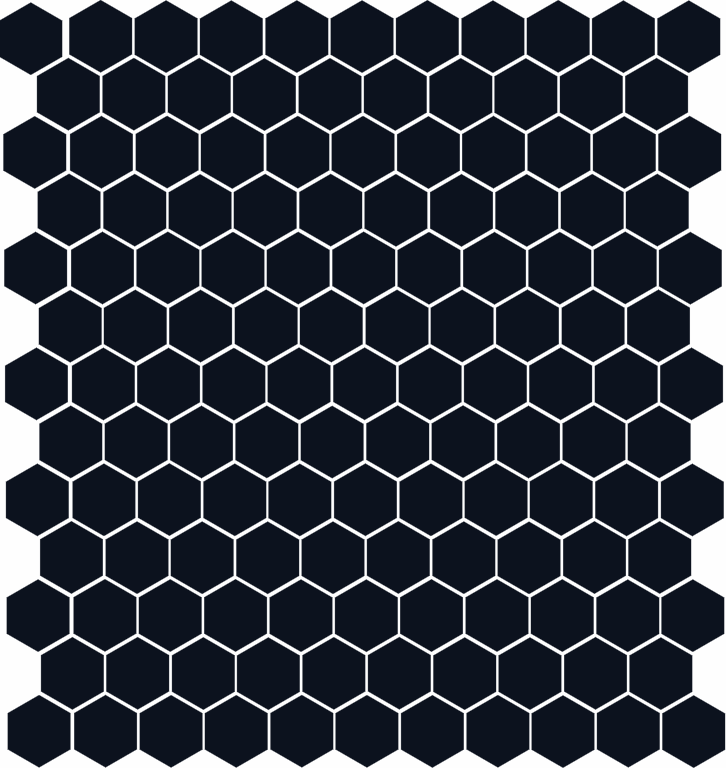
Give the GLSL for this pattern, as a Shadertoy shader.

```glsl
// Lengths are fractions of the canvas height
const float ROWS = 13.0;
const float COLUMNS = 11.0;              // even rows; odd rows hold one fewer
const vec2 PITCH = vec2(0.0851, 0.0754); // spacing of columns and rows
const vec2 FIRST_TILE = vec2(0.0461, 0.0475); // from the upper left corner
const float APOTHEM = 0.0409;
const float ROW_DRIFT = 0.00052;         // sideways creep per row
const float JITTER = 0.0003;
const float EDGE_SHIFT = -0.0017;        // first tile of even rows
const vec2 CORNER_SHIFT = vec2(-0.0040, 0.0026);
const vec3 TILE_COLOR = vec3(0.047, 0.070, 0.118);
const vec3 GROUT_COLOR = vec3(0.995);

float hash(vec2 p) {
    return fract(sin(dot(p, vec2(127.1, 311.7))) * 43758.5453);
}

// Pointy-topped hexagon
float hexDistance(vec2 p, float apothem) {
    p = abs(p);
    return max(p.x, dot(p, vec2(0.5, 0.8660))) - apothem;
}

float rowStart(float row) {
    return FIRST_TILE.x + row * ROW_DRIFT + 0.5 * PITCH.x * mod(row, 2.0);
}

vec2 tileCenter(vec2 cell) {
    vec2 center = vec2(rowStart(cell.y), FIRST_TILE.y) + cell * PITCH;
    center += JITTER * (2.0 * vec2(hash(cell), hash(cell + 37.0)) - 1.0);

    // Loose tiles along the left edge
    if (cell.x == 0.0 && mod(cell.y, 2.0) == 0.0) {
        center.x += EDGE_SHIFT;
        if (cell.y == 0.0) center += CORNER_SHIFT;
    }
    return center;
}

void mainImage(out vec4 fragColor, in vec2 fragCoord) {
    float pixel = 1.0 / iResolution.y;
    vec2 p = vec2(fragCoord.x, iResolution.y - fragCoord.y) * pixel;
    float nearestRow = round((p.y - FIRST_TILE.y) / PITCH.y);
    float d = 1.0;

    // Nearest tile among the neighbouring cells of the finite sheet
    for (int j = -1; j <= 1; j++) {
        float row = nearestRow + float(j);
        if (row < 0.0 || row >= ROWS) continue;
        float lastColumn = COLUMNS - 1.0 - mod(row, 2.0);
        float nearestColumn = round((p.x - rowStart(row)) / PITCH.x);
        for (int i = -1; i <= 1; i++) {
            float column = nearestColumn + float(i);
            if (column < 0.0 || column > lastColumn) continue;
            d = min(d, hexDistance(p - tileCenter(vec2(column, row)), APOTHEM));
        }
    }

    float coverage = clamp(0.5 - d / (1.2 * pixel), 0.0, 1.0);
    fragColor = vec4(mix(GROUT_COLOR, TILE_COLOR, coverage), 1.0);
}
```
